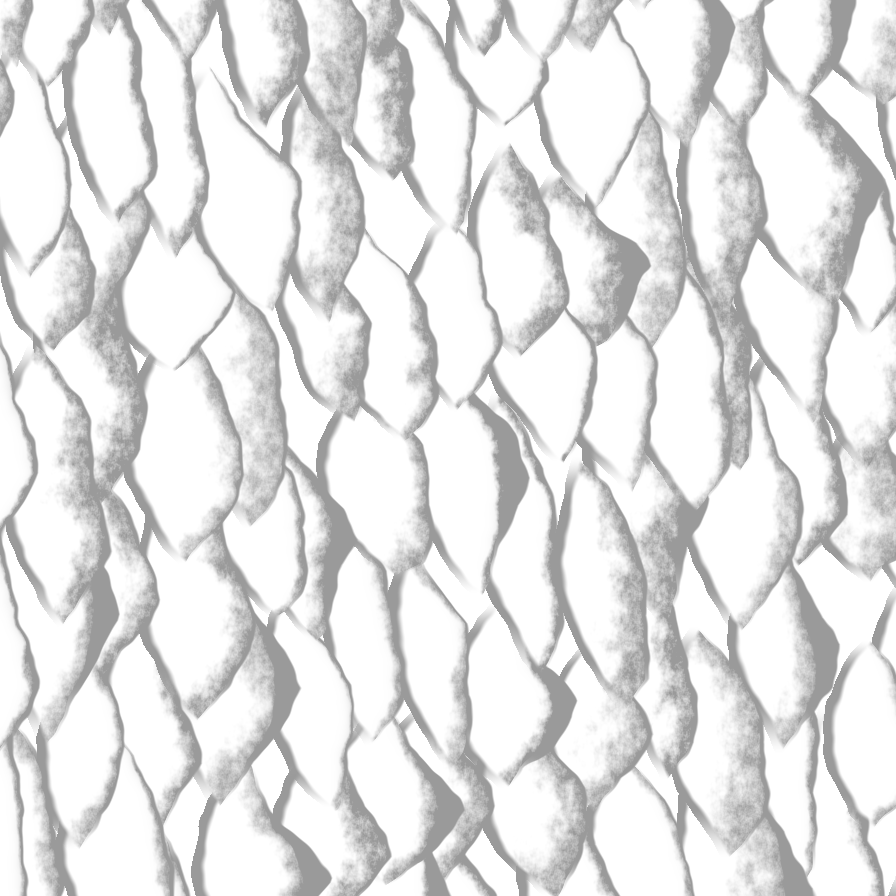
A three.js fragment shader for this texture map:

```glsl
// Pale bark of overlapping upright plates with grey shaded right flanks.
varying vec2 vUv;

const vec2 GRID = vec2(13.0, 5.6);      // plates across and up
const float WHITE = 1.0;
const float CREVICE = 0.605;
const float EDGE_BLUR = 0.0016;

float hash(vec2 p) {
  vec3 q = fract(vec3(p.xyx) * 0.1031);
  q += dot(q, q.yzx + 33.33);
  return fract((q.x + q.y) * q.z);
}

vec2 gradientAt(vec2 cell) {
  float angle = 6.2832 * hash(cell + 17.0);
  return vec2(cos(angle), sin(angle));
}

// Gradient noise, about -0.7 to 0.7
float noise(vec2 p) {
  vec2 i = floor(p);
  vec2 f = p - i;
  vec2 u = f * f * f * (f * (f * 6.0 - 15.0) + 10.0);
  float a = dot(gradientAt(i), f);
  float b = dot(gradientAt(i + vec2(1, 0)), f - vec2(1, 0));
  float c = dot(gradientAt(i + vec2(0, 1)), f - vec2(0, 1));
  float d = dot(gradientAt(i + vec2(1, 1)), f - vec2(1, 1));
  return mix(mix(a, b, u.x), mix(c, d, u.x), u.y);
}

float fbm(vec2 p, float gain) {
  float sum = 0.0;
  float amp = 1.0;
  for (int i = 0; i < 4; i++) {
    sum += amp * noise(p);
    p = p * 2.07 + 11.3;
    amp *= gain;
  }
  return sum;
}

// Angular bends along an edge
float kink(float v, float seed) {
  return abs(fract(v * 0.9 + seed) - 0.5) - 0.25;
}

// Paints one plate and the crevice on its right over the tone below
float paintPlate(float under, vec2 p, vec2 id, float patchy, float rough, float grain) {
  float size = hash(id + 3.1);
  float flank = hash(id + 7.7);
  float seed = hash(id + 12.9);
  float gap = hash(id + 21.3);

  vec2 extent = vec2(mix(0.038, 0.062, size), mix(0.095, 0.165, hash(id + 31.7)));
  float v = p.y / extent.y;
  float t = abs(v);
  float x = p.x + p.y * mix(-0.02, 0.24, seed);

  // Distances inward from the two sides
  float bulge = 1.0 - pow(t, v > 0.0 ? 1.4 : 2.2);
  float right = extent.x * bulge + 0.026 * kink(v, seed) - x;
  float left = extent.x * (1.0 - t * t) + x;
  float ends = 1.0 - smoothstep(0.6, 1.0, t);

  // Thin crevice line, sometimes opened into a slab
  float slab = step(0.86, gap) * 0.024 * max(0.0, 1.0 - 1.5 * abs(v + 0.1));
  float lineWidth = max(0.0, 0.0016 + 0.004 * patchy) * ends + slab;
  float shadow = 1.0 - smoothstep(lineWidth, lineWidth + 0.003, -right);
  float tone = mix(under, CREVICE, shadow * ends * step(-0.008, left));

  // Flank fades leftward to white with a ragged boundary
  float width = mix(0.007, 0.068, pow(flank, 1.4));
  width *= clamp(0.9 + 0.9 * patchy - 0.3 * v, 0.2, 1.5);
  float fade = 1.0 - smoothstep(0.05, 1.0, right / width + 0.55 * rough);
  float depth = mix(0.22, 0.38, hash(id + 43.3));
  float dark = depth * fade * (1.0 + 0.55 * grain);
  dark += 0.16 * exp(-max(right, 0.0) / 0.004) * ends;

  float cover = smoothstep(0.0, EDGE_BLUR, right) * smoothstep(0.0, 0.007, left);
  return mix(tone, clamp(WHITE - dark, CREVICE, WHITE), cover);
}

// Columns run right to left, rows upward, so upper left plates lie on top
float bark(vec2 p) {
  float patchy = noise(p * vec2(10.0, 8.0) + 4.0);
  float rough = fbm(p * vec2(34.0, 26.0), 0.65);
  float grain = fbm(p * vec2(62.0, 50.0) + 9.0, 0.8);
  vec2 bent = p;
  bent.x += 0.012 * noise(p * vec2(9.0, 12.0)) + 0.0035 * noise(p * 48.0);
  bent.y += 0.018 * noise(p * 11.0 + 30.0);

  float tone = WHITE;
  float baseColumn = floor(bent.x * GRID.x);
  for (int i = 2; i >= -2; i--) {
    float column = baseColumn + float(i);
    float stagger = hash(vec2(column, 91.0));
    float baseRow = floor(bent.y * GRID.y - stagger);
    for (int j = -2; j <= 2; j++) {
      vec2 id = vec2(column, baseRow + float(j));
      vec2 jitter = vec2(hash(id + 53.1), hash(id + 67.9)) - 0.5;
      vec2 center = (id + 0.5 + vec2(0.0, stagger) + 0.65 * jitter) / GRID;
      tone = paintPlate(tone, bent - center, id + 100.0, patchy, rough, grain);
    }
  }
  return tone;
}

void main() {
  gl_FragColor = vec4(vec3(bark(vUv)), 1.0);
}
```
